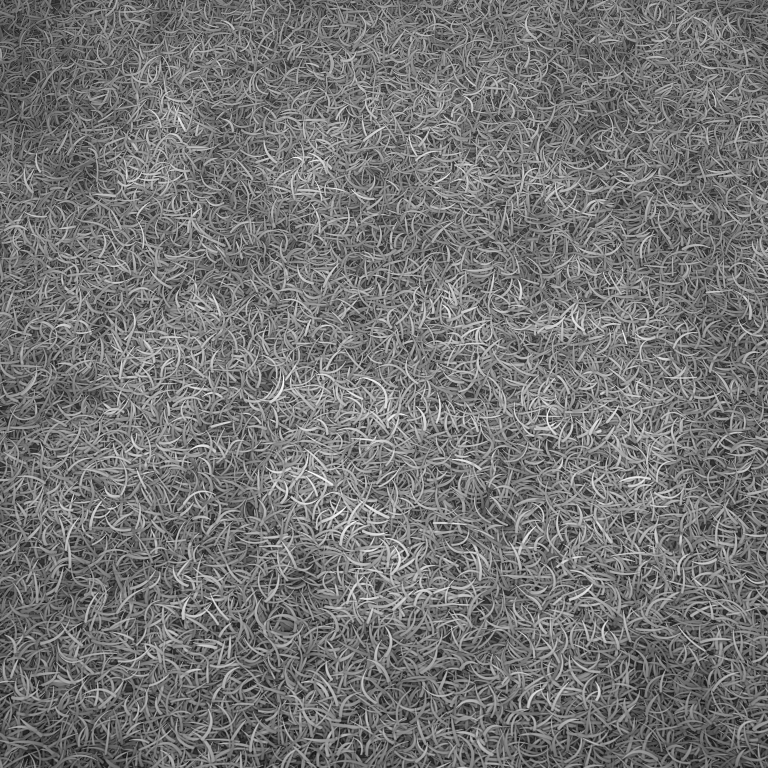
Reproduce this texture procedurally as a Shadertoy shader.

```glsl
vec4 hash4(vec3 p) {
    vec4 q = fract(p.xyzx * vec4(0.1031, 0.1030, 0.0973, 0.1099));
    q += dot(q, q.wzxy + 33.33);
    return fract((q.xxyz + q.yzzw) * q.zywx);
}

float valueNoise(vec2 p) {
    vec2 cell = floor(p), f = fract(p);
    f = f * f * (3.0 - 2.0 * f);
    float a = hash4(vec3(cell, 91.0)).x;
    float b = hash4(vec3(cell + vec2(1, 0), 91.0)).x;
    float c = hash4(vec3(cell + vec2(0, 1), 91.0)).x;
    float d = hash4(vec3(cell + vec2(1, 1), 91.0)).x;
    return mix(mix(a, b, f.x), mix(c, d, f.x), f.y);
}

// Signed distance to a curved, tapered blade; t runs from root to tip
float bladeDistance(vec2 p, float angle, float halfLength, float bend, float halfWidth, out float t) {
    vec2 along = vec2(cos(angle), sin(angle));
    vec2 q = vec2(dot(p, along), dot(p, vec2(-along.y, along.x)));
    float x = clamp(q.x, -halfLength, halfLength);
    float slope = 2.0 * bend * x / halfLength;
    float curve = bend * (x * x / halfLength - 0.4 * halfLength);
    float side = abs(q.y - curve) / sqrt(1.0 + slope * slope);
    t = 0.5 + 0.5 * x / halfLength;
    float taper = 1.0 - 0.85 * t * t * t;
    return length(vec2(side, q.x - x)) - halfWidth * taper;
}

void mainImage(out vec4 fragColor, in vec2 fragCoord) {
    vec2 uv = fragCoord / iResolution.xy;
    float aspect = iResolution.x / iResolution.y;

    // Gentle perspective: blades shrink toward the top
    vec2 ground = vec2((uv.x - 0.5) * aspect * (0.88 + 0.34 * uv.y),
                       0.88 * uv.y + 0.17 * uv.y * uv.y);
    float edge = 0.75 / iResolution.y;
    float clump = 0.6 * valueNoise(ground * 9.0) + 0.4 * valueNoise(ground * 23.0 + 7.0) - 0.5;
    float tone = 0.22;

    // Layers of blades, from the dark thatch up to the lit tips
    const float layers = 18.0;
    const float cellSize = 0.024;
    for (float layer = 0.0; layer < layers; layer++) {
        float height = layer / (layers - 1.0);
        vec2 grid = ground / cellSize + 40.0 + hash4(vec3(layer, 5.0, 17.0)).xy * 20.0;
        vec2 home = floor(grid);
        for (int j = -1; j <= 1; j++)
        for (int i = -1; i <= 1; i++) {
            vec2 cell = home + vec2(i, j);
            vec4 place = hash4(vec3(cell, layer + 1.0));
            vec4 shape = hash4(vec3(cell, layer + 51.0));
            vec2 p = (grid - cell - place.xy) * cellSize;

            float lean = (place.z - 0.5) * 3.4;
            float halfLength = mix(0.010, 0.022, place.w);
            float halfWidth = mix(0.0010, 0.0019, shape.y);
            float t;
            float d = bladeDistance(p, 1.57 + lean, halfLength, shape.x - 0.5, halfWidth, t);

            // Soft shadow beside the blade, then the blade itself
            tone *= 1.0 - 0.17 * (1.0 - smoothstep(0.0, 0.0030, d));
            float light = mix(0.30, 0.69, height) + 0.28 * (shape.z - 0.5)
                        + 0.16 * (t - 0.5) + 0.12 * clump;
            light += 0.10 * step(0.88, shape.w);
            tone = mix(tone, light, 1.0 - smoothstep(-edge, edge, d));
        }
    }

    // Haze in the distance, vignette at the corners
    tone = mix(tone, 0.53, 0.20 * uv.y);
    tone *= 1.0 + 0.22 * clump;
    vec2 fromCentre = uv - vec2(0.52, 0.54);
    float r2 = dot(fromCentre, fromCentre);
    tone *= 1.06 - 0.40 * r2 - 0.55 * r2 * r2;
    fragColor = vec4(vec3(clamp(tone, 0.0, 1.0)), 1.0);
}
```
